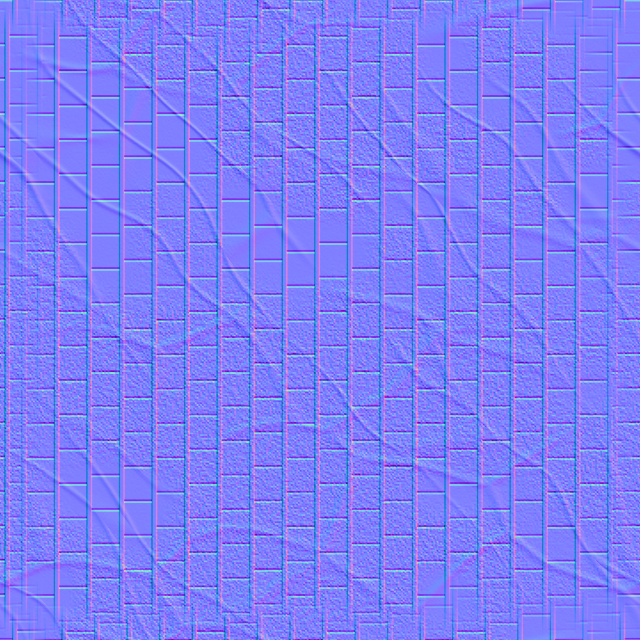
Write a WebGL 1 fragment shader that draws this texture map.

```glsl
precision highp float;
// Tangent-space normal map of staggered paving in narrow upright columns.
// Joint bevels, fine grain and creases are summed as surface tilts; shifted
// copies of the paving cross-fade near the borders so that the tile is seamless.
uniform vec2 u_resolution;

#define COLUMNS 19.66
#define ROWS 18.6
#define STAGGER 0.25
#define GAP 0.14
#define JOINT_WIDTH 0.0011
#define SIDE_TILT 0.78
#define BED_TILT 0.62
#define GRAIN_HEIGHT 0.0010
#define GRAIN_CELLS 360.0
#define CREASE_HEIGHT 0.0013
#define EDGE_BLEND 0.12

float hash(vec2 p) {
  vec3 q = fract(vec3(p.xyx) * 0.1031);
  q += dot(q, q.yzx + 33.33);
  return fract((q.x + q.y) * q.z);
}

// Value noise on the unit square, wrapping after the given cell counts
float noise(vec2 p, vec2 cells) {
  p *= cells;
  vec2 i = floor(p), f = fract(p);
  f = f * f * (3.0 - 2.0 * f);
  vec2 a = mod(i, cells), b = mod(i + 1.0, cells);
  return mix(mix(hash(a), hash(vec2(b.x, a.y)), f.x),
             mix(hash(vec2(a.x, b.y)), hash(b), f.x), f.y);
}

// Antialiased stripe around d = 0
float stripe(float d, float halfWidth) {
  float aa = 0.6 / u_resolution.x;
  return 1.0 - smoothstep(halfWidth - aa, halfWidth + aa, abs(d));
}

// Bevel tilt of the paving
vec2 pavingTilt(vec2 p) {
  float x = (p.x - 0.1938) * COLUMNS;
  float column = floor(x + 0.5 * GAP);
  float u = x - column;
  float v = (p.y - 0.862) * ROWS - column * STAGGER;
  v -= floor(v + 0.5);
  float left = u / COLUMNS;
  float right = (u - 1.0 + GAP) / COLUMNS;
  float bed = v / ROWS;
  float strength = 0.85 + 0.15 * hash(vec2(column + 40.0, 7.0));
  float aa = 0.6 / u_resolution.x;
  float inside = smoothstep(-aa, aa, left) * (1.0 - smoothstep(-aa, aa, right));
  float sides = stripe(left, JOINT_WIDTH) * strength
              - stripe(right, JOINT_WIDTH) * 1.1;
  float beds = stripe(bed + 0.0015, JOINT_WIDTH * 1.2)
             - stripe(bed - 0.0015, JOINT_WIDTH * 1.2);
  return vec2(sides * SIDE_TILT, beds * BED_TILT * inside);
}

// Ridge along the borders of wrapping random cells
float crease(vec2 p, vec2 cells, float seed) {
  p *= cells;
  vec2 i = floor(p), f = fract(p);
  float nearest = 9.0, second = 9.0;
  for (int y = -1; y <= 1; y++) {
    for (int x = -1; x <= 1; x++) {
      vec2 o = vec2(float(x), float(y));
      vec2 id = mod(i + o, cells) + seed;
      float d = length(o + vec2(hash(id), hash(id + 57.0)) - f);
      second = min(second, max(nearest, d));
      nearest = min(nearest, d);
    }
  }
  float gap = (second - nearest) / 0.07;
  return exp(-gap * gap);
}

// Height of grain patches and creases
float wearHeight(vec2 p) {
  float patches = 0.65 * noise(p, vec2(5.0)) + 0.35 * noise(p, vec2(13.0));
  patches += 0.11 * cos(6.28318 * (p.x - 0.4));
  float grain = noise(p, vec2(GRAIN_CELLS)) + 0.6 * noise(p, vec2(GRAIN_CELLS * 0.5));
  float h = grain * GRAIN_HEIGHT * mix(0.08, 1.0, smoothstep(0.4, 0.66, patches));
  vec2 bend = vec2(noise(p, vec2(7.0)), noise(p + 0.37, vec2(8.0))) * 0.06;
  vec2 q = p + bend;
  float fade = smoothstep(0.3, 0.75, noise(p + 0.21, vec2(6.0)));
  float fadeSkew = smoothstep(0.35, 0.8, noise(p + 0.63, vec2(5.0)));
  h += CREASE_HEIGHT * fade * crease(q, vec2(4.0, 6.0), 11.0);
  h += CREASE_HEIGHT * fadeSkew * crease(vec2(q.x, q.y + q.x), vec2(3.0, 7.0), 83.0);
  return h;
}

void main() {
  vec2 p = gl_FragCoord.xy / u_resolution;

  // Ragged cross-fade towards the borders
  vec2 border = min(p, 1.0 - p);
  vec2 ragged = 0.6 + 1.6 * vec2(noise(p, vec2(6.0, 9.0)), noise(p + 0.4, vec2(9.0, 6.0)));
  vec2 w = 1.0 - smoothstep(vec2(0.0), vec2(EDGE_BLEND), border * ragged);
  vec2 wrapped = fract(p + vec2(0.535, 0.5));
  float slip = 0.012;
  vec2 middle = mix(pavingTilt(p), pavingTilt(vec2(wrapped.x, p.y + slip)), w.x);
  vec2 ends = mix(pavingTilt(vec2(p.x - slip, wrapped.y)),
                  pavingTilt(vec2(wrapped.x - slip, wrapped.y + slip)), w.x);
  vec2 tilt = mix(middle, ends, w.y);

  // Slope of the worn surface
  float e = 0.0013;
  float h = wearHeight(p);
  tilt -= vec2(wearHeight(p + vec2(e, 0.0)) - h, wearHeight(p + vec2(0.0, e)) - h) / e;

  // Pack the unit normal as colour
  tilt *= min(1.0, 0.95 / max(length(tilt), 0.001));
  vec3 normal = vec3(tilt, sqrt(1.0 - dot(tilt, tilt)));
  gl_FragColor = vec4(0.5 + 0.5 * normal, 1.0);
}
```
